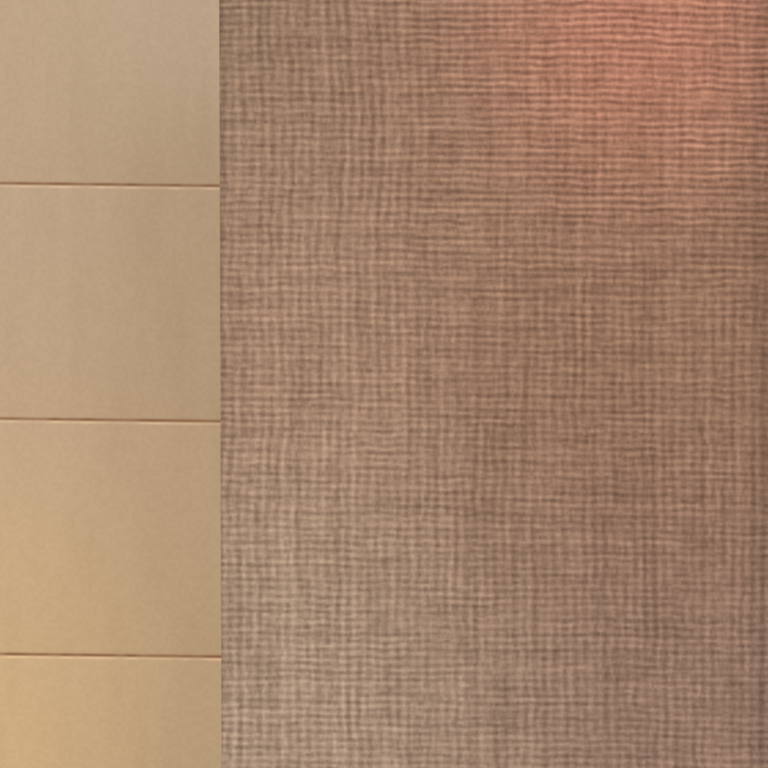
A Shadertoy shader for this texture:

```glsl
// Beige wall panels with thin grooves beside a woven brown fabric under a warm glow.
#define PANEL_EDGE 0.287
#define GROOVE_START 0.148
#define GROOVE_STEP 0.3065
#define GROOVE_TILT 0.012
#define WEFT_COUNT 102.0
#define WARP_COUNT 78.0
#define WEFT_DEPTH 0.075
#define WARP_DEPTH 0.050
#define FIBRE_DEPTH 0.150
#define GLOW_CENTRE vec2(0.81, 0.97)
#define GLOW_COLOUR vec3(0.105, 0.030, 0.025)

float hash(vec2 p) {
    vec3 q = fract(vec3(p.xyx) * 0.1031);
    q += dot(q, q.yzx + 33.33);
    return fract((q.x + q.y) * q.z);
}

float noise(vec2 p) {
    vec2 cell = floor(p), f = fract(p);
    f = f * f * (3.0 - 2.0 * f);
    return mix(mix(hash(cell), hash(cell + vec2(1, 0)), f.x),
               mix(hash(cell + vec2(0, 1)), hash(cell + vec2(1, 1)), f.x), f.y);
}

// Signed thread profile: strength changes per thread and breaks along its length
float thread(float across, float along) {
    float id = floor(across);
    float wave = cos(6.2832 * across);
    float strength = 0.3 + 0.7 * noise(vec2(across * 0.6, along * 14.0))
                   + 0.7 * noise(vec2(id * 7.3, along * 45.0));
    return wave * strength;
}

vec3 panelColour(vec2 uv) {
    float x = uv.x / PANEL_EDGE;
    vec3 leftSide = mix(vec3(0.800, 0.670, 0.500), vec3(0.745, 0.640, 0.525), smoothstep(0.0, 0.7, uv.y));
    vec3 rightSide = mix(vec3(0.720, 0.605, 0.470), vec3(0.690, 0.585, 0.470), smoothstep(0.1, 0.75, uv.y));
    rightSide += vec3(0.045, 0.050, 0.060) * smoothstep(0.74, 1.0, uv.y);
    vec3 colour = mix(leftSide, rightSide, smoothstep(0.0, 1.0, x));

    // Soft shading inside each panel
    float row = (uv.y + GROOVE_TILT * uv.x - GROOVE_START) / GROOVE_STEP;
    float inPanel = fract(row);
    colour += 0.014 * (inPanel - 0.5);
    colour += 0.014 * (noise(uv * vec2(60.0, 7.0)) - 0.5);
    colour += 0.020 * (noise(uv * 230.0) - 0.5);

    // Groove: broken dark line with a pale lip beneath
    float d = (inPanel - step(0.5, inPanel)) * GROOVE_STEP;
    float dark = exp(-pow((d - 0.0006) / 0.0021, 2.0));
    float lip = exp(-pow((d + 0.0032) / 0.0018, 2.0));
    float wear = noise(vec2(uv.x * 70.0, floor(row + 0.5) * 5.0));
    colour = mix(colour, vec3(0.52, 0.36, 0.25), (0.55 + 0.35 * wear) * dark);
    colour += vec3(0.085, 0.075, 0.060) * lip * (0.4 + wear);
    return colour;
}

vec3 fabricColour(vec2 uv) {
    // Broad light across the cloth
    float x = (uv.x - PANEL_EDGE) / (1.0 - PANEL_EDGE);
    vec3 low = mix(vec3(0.660, 0.560, 0.475), vec3(0.580, 0.460, 0.395), smoothstep(0.05, 0.85, x));
    vec3 middle = mix(vec3(0.640, 0.515, 0.425), vec3(0.580, 0.445, 0.360), smoothstep(0.1, 0.75, x));
    vec3 high = mix(vec3(0.595, 0.480, 0.395), vec3(0.610, 0.450, 0.370), x);
    vec3 colour = mix(low, middle, smoothstep(0.05, 0.55, uv.y));
    colour = mix(colour, high, smoothstep(0.55, 1.0, uv.y));
    vec2 toGlow = (uv - GLOW_CENTRE) / vec2(0.20, 0.22);
    colour += GLOW_COLOUR * exp(-dot(toGlow, toGlow));

    // Faint ragged seam, slightly darker on its right
    float seamX = mix(0.617, 0.535, smoothstep(0.61, 0.67, uv.y));
    seamX += 0.012 * (noise(uv.yy * 60.0) - 0.5);
    float seam = uv.x - seamX;
    colour -= 0.012 * smoothstep(-0.012, 0.012, seam) * exp(-max(seam, 0.0) * 8.0);
    colour -= 0.030 * exp(-pow(seam / 0.003, 2.0)) * noise(uv.yy * 110.0 + 3.0);

    // Crossing threads, nearly straight
    vec2 bend = vec2(noise(uv * 6.0), noise(uv * 5.0 + 19.0)) - 0.5;
    bend += 0.5 * vec2(noise(uv * 34.0 + 5.0), noise(uv * 38.0 + 11.0)) - 0.25;
    float weftPos = uv.y * WEFT_COUNT + 0.7 * bend.y + 1.5 * uv.x;
    float warpPos = uv.x * WARP_COUNT + 0.7 * bend.x;
    float upperRight = smoothstep(0.45, 0.85, uv.y) * smoothstep(0.48, 0.62, uv.x);
    float weft = thread(weftPos, uv.x) * mix(0.75, 1.25, upperRight);
    float warp = thread(warpPos + 40.0, uv.y) * mix(1.0, 0.35, upperRight);
    float weave = WEFT_DEPTH * weft + WARP_DEPTH * warp;

    // Long slubs and short fibres
    float slubs = noise(vec2(uv.x * 12.0, uv.y * 190.0)) + noise(vec2(uv.x * 150.0, uv.y * 10.0)) - 1.0;
    float fibres = noise(uv * vec2(110.0, 290.0)) + noise(uv * vec2(280.0, 120.0) + 7.0) - 1.0;
    float grain = noise(uv * 340.0 + 13.0) - 0.5;
    weave += FIBRE_DEPTH * (0.65 * slubs + 0.70 * fibres + 0.45 * grain);
    colour *= 1.0 + weave * vec3(0.95, 1.05, 1.10);

    // Darker right-hand border and cut edge
    colour *= 1.0 - 0.08 * smoothstep(0.970, 0.990, uv.x);
    colour *= 1.0 - 0.10 * exp(-(uv.x - PANEL_EDGE) / 0.006);
    return colour;
}

void mainImage(out vec4 fragColor, in vec2 fragCoord) {
    vec2 uv = fragCoord / iResolution.xy;
    float pixel = 1.0 / iResolution.x;
    float edge = PANEL_EDGE + 0.003 * (0.5 - uv.y);
    float isFabric = smoothstep(-pixel, pixel, uv.x - edge);
    vec3 colour = mix(panelColour(uv), fabricColour(vec2(max(uv.x, PANEL_EDGE), uv.y)), isFabric);
    fragColor = vec4(clamp(colour, 0.0, 1.0), 1.0);
}
```
